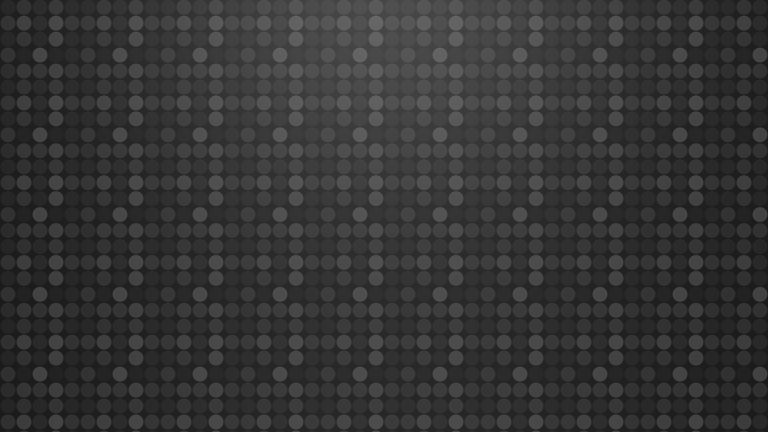
This pattern is drawn by a Shadertoy shader. Its source:

```glsl
// Dark wall of round studs whose brightness follows a repeating 5 x 5 tile.
// Each stud is a smooth disc with a faint rim, blended as white over a dark
// ground that is lit by a soft spotlight at the top centre.

const vec2  GRID = vec2(48.0, 27.08);   // studs across and down
const float TOP_OFFSET = 0.05;          // part of a row hidden above the top
const int   TILE = 5;                   // studs per repeat
const float RADIUS = 0.465;             // in units of one cell
const float EDGE_SOFTNESS = 0.05;       // half width of the edge blend
const float RIM_WIDTH = 0.05;
const float RIM_GAIN = 0.04;            // rim strength relative to the stud
const float STUD_GAIN = 0.84;           // scales all stud levels
const float GROUND = 0.098;
const float SIDE_LIGHT = 0.055;         // broad glow down the middle
const float SPOT_LIGHT = 0.125;         // spotlight at the top
const vec2  SPOT_SIZE = vec2(0.33, 0.46);

// White opacity of each stud, rows from the top of the tile downwards.
const float LEVELS[25] = float[25](
    0.05, 0.10, 0.06, 0.12, 0.05,
    0.11, 0.17, 0.07, 0.20, 0.11,
    0.05, 0.11, 0.05, 0.18, 0.05,
    0.11, 0.03, 0.20, 0.03, 0.05,
    0.08, 0.13, 0.11, 0.17, 0.10
);

float studLevel(ivec2 cell) {
    ivec2 t = cell % TILE;
    return STUD_GAIN * LEVELS[t.y * TILE + t.x];
}

// Ground brightness; p runs from the top left, 0 to 1.
float groundLight(vec2 p) {
    float dx = (p.x - 0.5) / 0.36;
    vec2 spot = (p - vec2(0.5, 0.0)) / SPOT_SIZE;
    return GROUND + SIDE_LIGHT * exp(-dx * dx)
                  + SPOT_LIGHT * exp(-dot(spot, spot));
}

void mainImage(out vec4 fragColor, in vec2 fragCoord) {
    vec2 p = fragCoord / iResolution.xy;
    p.y = 1.0 - p.y;

    // Cell index and position inside the cell
    vec2 g = p * GRID + vec2(0.0, TOP_OFFSET);
    float level = studLevel(ivec2(floor(g)));
    float dist = length(fract(g) - 0.5) - RADIUS;

    // Disc and rim, smoothed over at least one pixel
    float pixel = GRID.y / iResolution.y;
    float edge = max(EDGE_SOFTNESS, 0.6 * pixel);
    float disc = 1.0 - smoothstep(-edge, edge, dist);
    float rim = 1.0 - smoothstep(0.0, RIM_WIDTH + pixel, abs(dist + RIM_WIDTH));

    float alpha = disc * level * (1.0 + RIM_GAIN * rim);
    fragColor = vec4(vec3(mix(groundLight(p), 1.0, alpha)), 1.0);
}
```
